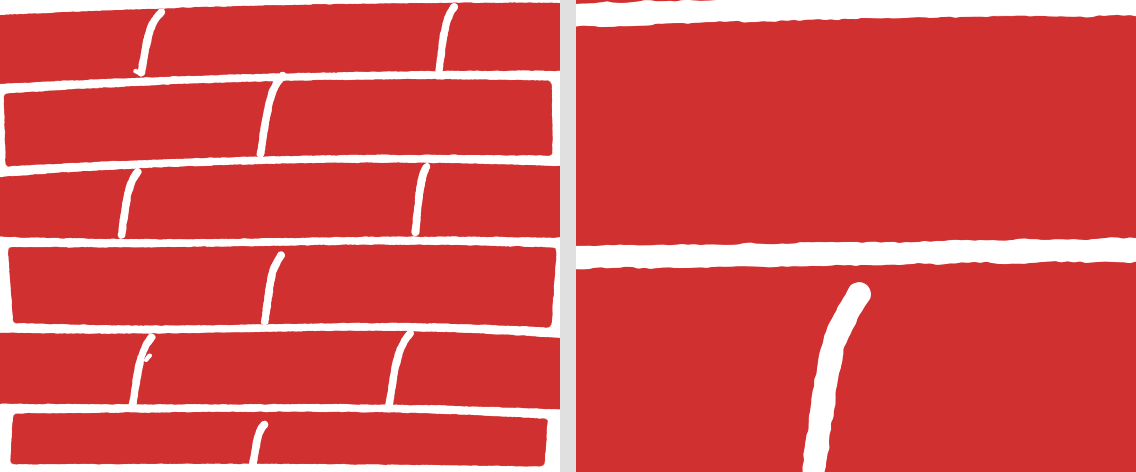
Left, the full canvas; right, a detail of the centre.
Write a Shadertoy shader that draws this pattern.

```glsl
// Hand-drawn brick wall: six bowed red courses split by white brush-stroke mortar
#define BRICK_RED vec3(0.82, 0.19, 0.19)
#define MORTAR_WHITE vec3(1.0)
#define CANVAS vec2(100.0, 84.375)  // design units: percent of the width
#define BED_HALF 0.67               // half thickness of the level mortar lines
#define BED_FLARE 0.9               // extra thickness towards the sides
#define STROKE_HALF 0.68            // half thickness of the upright strokes
#define SPUR_HALF 0.42              // half thickness of the stray brush marks
#define HOOK 0.45                   // share of an upright's lean spent in its top hook
#define CORNER 0.9                  // rounding of the outer brick corners
#define ROUGHNESS 0.13              // wobble of every edge
#define STROKE_STEPS 10

// Each bed line: middle height, slope, bow, sway (heights run downwards)
const vec4 BEDS[7] = vec4[7](
    vec4(0.91, -2.21, 2.86, 0.0),
    vec4(13.8, -2.34, 3.65, 0.0),
    vec4(28.58, -1.95, 4.69, 0.0),
    vec4(43.23, 0.13, 0.26, 0.26),
    vec4(58.59, 0.91, 1.82, 0.42),
    vec4(72.92, 1.04, 2.6, 0.2),
    vec4(82.94, 0.39, 1.3, 0.0));

// Each upright: foot, then tip
const vec4 UPRIGHTS[9] = vec4[9](
    vec4(25.2, 13.0, 28.8, 2.2), vec4(78.4, 12.6, 81.1, 1.2),
    vec4(46.5, 27.6, 50.5, 13.5),
    vec4(21.7, 42.0, 24.6, 30.7), vec4(74.2, 41.5, 76.2, 29.8),
    vec4(47.3, 57.5, 50.2, 45.6),
    vec4(23.7, 72.4, 27.1, 60.3), vec4(69.4, 73.1, 73.2, 59.6),
    vec4(45.2, 82.9, 47.2, 75.9));

// Outer ends of the odd courses: left top, left foot, right top, right foot
const vec4 ENDS[3] = vec4[3](
    vec4(0.65, 1.04, 98.5, 98.7),
    vec4(1.3, 2.4, 99.5, 98.4),
    vec4(2.4, 1.8, 97.9, 97.2));

const vec4 SPURS[2] = vec4[2](
    vec4(24.2, 12.7, 25.1, 13.1), vec4(26.7, 63.6, 26.1, 64.3));

float hash(vec2 cell) {
    vec3 h = fract(vec3(cell.xyx) * 0.1031);
    h += dot(h, h.yzx + 33.33);
    return fract((h.x + h.y) * h.z);
}

float noise(vec2 p) {
    vec2 cell = floor(p), f = fract(p);
    f = f * f * (3.0 - 2.0 * f);
    return mix(mix(hash(cell), hash(cell + vec2(1, 0)), f.x),
               mix(hash(cell + vec2(0, 1)), hash(cell + vec2(1, 1)), f.x), f.y);
}

float segmentDistance(vec2 p, vec2 a, vec2 b) {
    vec2 ab = b - a;
    return length(p - a - ab * clamp(dot(p - a, ab) / dot(ab, ab), 0.0, 1.0));
}

float smoothMin(float a, float b, float k) {
    float h = max(k - abs(a - b), 0.0) / k;
    return min(a, b) - 0.25 * h * h * k;
}

float bedHeight(vec4 bed, float x) {
    float t = x / CANVAS.x - 0.5;
    return bed.x + bed.y * t + bed.z * t * t - bed.w * sin(6.2832 * t);
}

// Point on an upright, leaning steadily and hooking over near the tip
vec2 uprightPoint(vec4 upright, float s) {
    float lean = mix(s, pow(s, 6.0), HOOK);
    return mix(upright.xy, upright.zw, vec2(lean, s));
}

float uprightDistance(vec2 p, vec4 upright) {
    float d = 1e3;
    vec2 a = upright.xy;
    for (int i = 1; i <= STROKE_STEPS; i++) {
        vec2 b = uprightPoint(upright, float(i) / float(STROKE_STEPS));
        d = min(d, segmentDistance(p, a, b));
        a = b;
    }
    return d - STROKE_HALF;
}

// Signed distance to the mortar, negative inside
float mortarDistance(vec2 p) {
    // Bed lines, open above the first and below the last
    float t = p.x / CANVAS.x - 0.5;
    float halfWidth = BED_HALF + BED_FLARE * t * t;
    float d = p.y - bedHeight(BEDS[0], p.x);
    d = min(d, bedHeight(BEDS[6], p.x) - p.y);
    int course = 0;
    for (int i = 1; i < 6; i++) {
        float above = p.y - bedHeight(BEDS[i], p.x);
        d = min(d, abs(above) - halfWidth);
        if (above > 0.0) course = i;
    }
    // Outer ends of the odd courses
    if (course % 2 == 1) {
        vec4 ends = ENDS[course / 2];
        float top = bedHeight(BEDS[course], p.x);
        float foot = bedHeight(BEDS[course + 1], p.x);
        float s = clamp((p.y - top) / (foot - top), 0.0, 1.0);
        float side = min(p.x - mix(ends.x, ends.y, s), mix(ends.z, ends.w, s) - p.x);
        d = smoothMin(d, side, CORNER);
    }
    // Brush strokes
    for (int i = 0; i < 9; i++) d = min(d, uprightDistance(p, UPRIGHTS[i]));
    for (int i = 0; i < 2; i++)
        d = min(d, segmentDistance(p, SPURS[i].xy, SPURS[i].zw) - SPUR_HALF);
    return d;
}

void mainImage(out vec4 fragColor, in vec2 fragCoord) {
    vec2 uv = fragCoord / iResolution.xy;
    vec2 p = vec2(uv.x, 1.0 - uv.y) * CANVAS;
    float wobble = noise(p * 0.8) + 0.6 * noise(p * 2.7 + 17.0) - 0.8;
    float d = mortarDistance(p) + ROUGHNESS * wobble;
    float edge = 0.6 * CANVAS.x / iResolution.x;
    fragColor = vec4(mix(MORTAR_WHITE, BRICK_RED, smoothstep(-edge, edge, d)), 1.0);
}
```
